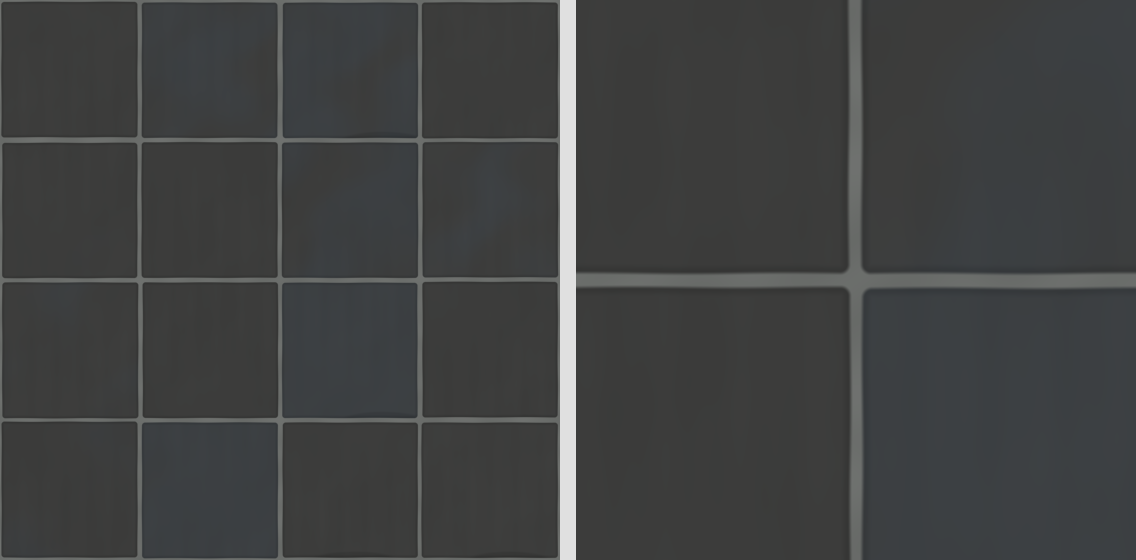
Left, the full canvas; right, a detail of the centre.
A WebGL 1 fragment shader for this texture:

```glsl
precision highp float;
uniform vec2 u_resolution;

const float TILES = 4.0;

float hash(vec2 p) {
  return fract(sin(dot(p, vec2(127.1, 311.7))) * 4375.85);
}

vec2 hash2(vec2 p) {
  return vec2(hash(p + 3.7), hash(p + 8.3));
}

float roundedBox(vec2 p, vec2 halfSize, float radius) {
  vec2 d = abs(p) - halfSize + radius;
  return length(max(d, 0.0)) + min(max(d.x, d.y), 0.0) - radius;
}

// Soft layered sines, shifted differently on every tile
float cloud(vec2 p, vec2 phase) {
  p += 0.12 * sin(p.yx * 9.0 + phase * 17.0);
  return 0.6 * sin(p.x * 4.0 + phase.x * 6.28) * sin(p.y * 3.6 + phase.y * 6.28)
       + 0.3 * sin(p.x * 8.0 - p.y * 5.0 + phase.y * 11.0);
}

void main() {
  vec2 uv = gl_FragCoord.xy / u_resolution;
  vec2 grid = uv * TILES;
  vec2 id = mod(floor(grid), TILES);
  vec2 p = fract(grid) - 0.5;
  vec2 seed = hash2(id);
  float pixel = TILES / min(u_resolution.x, u_resolution.y);

  // Hand-set tile outline: slight offset, size change and uneven sides
  vec2 q = p + (seed - 0.5) * 0.007;
  q += 0.0012 * sin(q.yx * 13.0 + seed * 40.0);
  vec2 halfSize = 0.4845 + 0.004 * (hash2(id + 5.0) - 0.5);
  float edge = roundedBox(q, halfSize, 0.022);
  float soft = max(0.006, 0.7 * pixel);
  float grout = smoothstep(-soft, soft, edge);

  // Charcoal glaze drifting to slate blue
  float tone = hash(id + 11.0) + 0.2 * cloud(p, seed);
  float blue = smoothstep(0.48, 0.78, tone);
  vec3 glaze = mix(vec3(0.236, 0.237, 0.233), vec3(0.235, 0.249, 0.26), blue);
  glaze += 0.004 * cloud(p * 1.6, seed.yx) + 0.005 * (hash(id + 23.0) - 0.5);

  // Faint upright streaks
  float streak = sin(p.x * 33.0 + seed.x * 6.0) + 0.5 * sin(p.x * 71.0 + seed.y * 6.0);
  glaze += 0.0022 * streak * (0.6 + 0.4 * sin(p.y * 5.0 + seed.x * 9.0));

  // Dark lens-shaped smudge on the lower edge of a few tiles
  vec2 smudgePos = vec2((seed.y - 0.5) * 0.7, -0.49);
  float smudge = 1.0 - smoothstep(0.75, 1.05, length((q - smudgePos) / vec2(0.3, 0.055)));
  glaze -= 0.022 * smudge * step(0.72, hash(id + 31.0));

  // Shaded rim
  glaze -= 0.025 * smoothstep(-0.025, -0.005, edge);

  // Grout with a gentle wrapping mottle
  vec2 turn = uv * 6.2832;
  float mottle = sin(turn.x * 9.0 + 2.0 * sin(turn.y * 5.0)) * sin(turn.y * 11.0 + sin(turn.x * 7.0));
  vec3 groutColor = vec3(0.42, 0.43, 0.42) + 0.015 * mottle;

  gl_FragColor = vec4(mix(glaze, groutColor, grout), 1.0);
}
```
